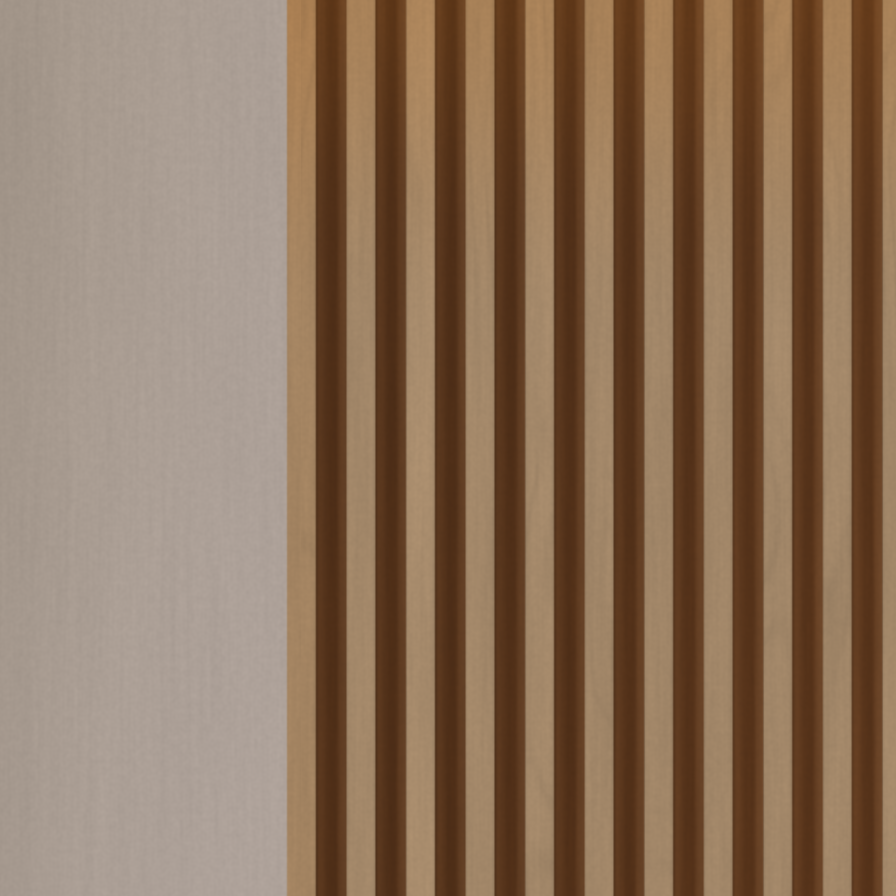
This texture is drawn by a Shadertoy shader. Its source:

```glsl
// Pale wood panel beside a row of vertical oak slats with shadowed grooves.

const float PANEL_EDGE  = 0.3203;  // where the slats begin
const float PITCH       = 0.06645; // slat plus groove
const float SLAT_SHARE  = 0.485;   // slat width as a share of the pitch
const float EDGE_SOFT   = 0.0014;
const float PANEL_GRAIN = 0.026;
const float SLAT_GRAIN  = 0.040;
const float FIGURE      = 0.035;   // strength of the curved growth lines
const float SPECKLE     = 0.020;

const vec3 PANEL_WARM  = vec3(0.650, 0.598, 0.548);
const vec3 PANEL_COOL  = vec3(0.680, 0.632, 0.600);
const vec3 OAK         = vec3(0.640, 0.532, 0.412);
const vec3 OAK_TOP     = vec3(0.665, 0.510, 0.345);
const vec3 GROOVE_DARK = vec3(0.305, 0.178, 0.088);
const vec3 GROOVE_MID  = vec3(0.365, 0.225, 0.122);
const vec3 GROOVE_SIDE = vec3(0.425, 0.285, 0.175);
const vec3 TOP_GLOW    = vec3(0.055, 0.030, 0.000);

vec2 gradientAt(vec2 cell) {
    vec3 p = fract(cell.xyx * vec3(0.1031, 0.1030, 0.0973));
    p += dot(p, p.yzx + 33.33);
    float angle = 6.2832 * fract((p.x + p.y) * p.z);
    return vec2(cos(angle), sin(angle));
}

// Gradient noise, roughly -0.7 to 0.7
float noise(vec2 p) {
    vec2 i = floor(p), f = fract(p);
    vec2 u = f * f * f * (f * (f * 6.0 - 15.0) + 10.0);
    vec2 e = vec2(1.0, 0.0);
    float low  = mix(dot(gradientAt(i), f), dot(gradientAt(i + e), f - e), u.x);
    float high = mix(dot(gradientAt(i + e.yx), f - e.yx),
                     dot(gradientAt(i + 1.0), f - 1.0), u.x);
    return mix(low, high, u.y);
}

// Long vertical fibres at three widths
float fibres(vec2 p) {
    p.x += 0.004 * noise(p * vec2(6.0, 2.5));
    return 0.45 * noise(p * vec2(55.0, 1.8))
         + 0.65 * noise(p * vec2(140.0, 5.0) + 17.0)
         + 0.50 * noise(p * vec2(260.0, 14.0) + 41.0);
}

vec3 panelColor(vec2 uv) {
    float cool = smoothstep(-0.25, 1.05, uv.x / PANEL_EDGE * 0.75 + 0.35 - 0.45 * uv.y);
    vec3 color = mix(PANEL_WARM, PANEL_COOL, cool);
    color *= 1.0 + PANEL_GRAIN * (fibres(uv) + 0.6 * noise(uv * vec2(9.0, 3.0)));
    return color * mix(0.97, 1.0, smoothstep(0.0, 0.12, uv.x));
}

vec3 slatColor(vec2 uv, float id, float across) {
    float seed = fract(sin(id * 12.99 + 1.7) * 437.5);
    vec2 p = uv + vec2(seed * 3.0, id * 2.31);
    vec3 color = mix(OAK, OAK_TOP, smoothstep(0.62, 1.05, uv.y));
    color *= 0.985 + 0.04 * seed;
    color *= 1.0 + SLAT_GRAIN * (fibres(p) + noise(p * vec2(30.0, 4.0)));

    // Growth lines curve where the warped rings cross the slat
    float rings = 24.0 * noise(p * vec2(13.0, 3.2)) + 70.0 * p.x;
    float patchMask = smoothstep(0.02, 0.35, noise(p * vec2(7.0, 3.0) + 8.0));
    color *= 1.0 - FIGURE * patchMask * pow(0.5 + 0.5 * sin(rings), 4.0);

    // Edges turn softly away from the light
    float rim = smoothstep(0.0, 0.10, across) * smoothstep(1.0, 0.88, across);
    color *= mix(0.94, 1.0, rim);
    return id < 0.5 ? color * vec3(0.985, 0.955, 0.91) : color;
}

vec3 grooveColor(vec2 uv, float id, float across) {
    // Cast shadow, then the lit side wall of the next slat
    float core = smoothstep(0.12, 0.48, across) * smoothstep(0.82, 0.62, across);
    vec3 color = mix(GROOVE_MID, GROOVE_DARK, 0.85 * core);
    color = mix(color, GROOVE_SIDE, 0.50 * smoothstep(0.68, 0.97, across));
    color *= mix(0.86, 1.0, smoothstep(0.0, 0.12, across));
    color *= 0.97 + 0.10 * smoothstep(0.45, 1.0, uv.x);
    color += TOP_GLOW * smoothstep(0.72, 1.05, uv.y);
    return color * (1.0 + 0.05 * fibres(uv + id * 1.37));
}

void mainImage(out vec4 fragColor, in vec2 fragCoord) {
    vec2 uv = fragCoord / iResolution.xy;
    float soft = max(EDGE_SOFT, 0.75 / iResolution.x);

    // Position within the repeating slat and groove
    float along = (uv.x - PANEL_EDGE) / PITCH;
    float id = floor(along);
    float local = fract(along);
    float slatAcross = clamp(local / SLAT_SHARE, 0.0, 1.0);
    float grooveAcross = clamp((local - SLAT_SHARE) / (1.0 - SLAT_SHARE), 0.0, 1.0);

    // Signed distance to the slat, with both edges smoothed
    float center = 0.5 * SLAT_SHARE;
    float fromCenter = abs(fract(along - center + 0.5) - 0.5);
    float slatDistance = (fromCenter - center) * PITCH;
    float slatMask = smoothstep(soft, -soft, slatDistance);

    float slatId = floor(along - center + 0.5);
    vec3 slats = mix(grooveColor(uv, id, grooveAcross),
                     slatColor(uv, slatId, slatAcross), slatMask);
    float slatSide = smoothstep(-soft, soft, uv.x - PANEL_EDGE);
    // The first slat meets the panel without a groove between them
    if (along < center) slats = slatColor(uv, 0.0, 0.5);
    vec3 color = mix(panelColor(uv), slats, slatSide);

    // Fine surface speckle
    color *= 1.0 + SPECKLE * (noise(uv * 230.0) + noise(uv * 110.0 + 5.0));
    fragColor = vec4(clamp(color, 0.0, 1.0), 1.0);
}
```
